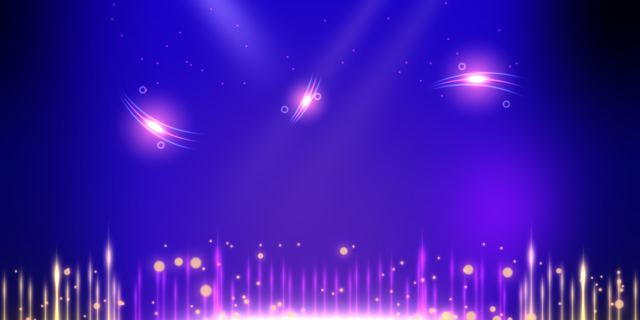
This background is drawn by a Shadertoy shader. Its source:

```glsl
const vec3 BLUE = vec3(0.09, 0.0, 0.78);
const vec3 NAVY = vec3(0.0, 0.0, 0.36);
const vec3 VIOLET = vec3(0.29, 0.12, 0.72);
const vec3 PURPLE = vec3(0.46, 0.05, 0.97);
const vec3 PINK = vec3(0.95, 0.22, 0.62);
const vec3 GOLD = vec3(1.0, 0.84, 0.32);
const vec3 CREAM = vec3(1.0, 0.84, 0.62);

float hash(float n) {
    return fract(sin(n * 12.9898) * 43758.5453);
}

float gauss(vec2 q, vec2 size) {
    q /= size;
    return exp(-dot(q, q));
}

float disc(vec2 q, float radius, float soft) {
    return 1.0 - smoothstep(radius - soft, radius + soft, length(q));
}

float stroke(float dist, float width) {
    return exp(-dist * dist / (width * width));
}

// Light shaft that widens and fades along its direction
float beam(vec2 q, vec2 dir, float width, float spread, float reach) {
    float along = dot(q, dir);
    float across = q.x * dir.y - q.y * dir.x;
    float w = width + spread * max(along, 0.0);
    return stroke(across, w) * (1.0 - smoothstep(0.0, reach, along));
}

// Upright streak tapering to its tip, with a bright knot part way up
float spike(vec2 q, float height, float width) {
    float rise = clamp(q.y / height, 0.0, 1.0);
    float body = exp(-abs(q.x) / (width * (1.15 - rise))) * (1.0 - rise);
    float knot = gauss(q - vec2(0.0, height * 0.62), vec2(width * 1.5, 0.035));
    return body + 0.7 * knot;
}

vec3 flare(vec2 q, float angle, float r, float bend, float px) {
    float c = cos(angle), s = sin(angle);
    q = vec2(c * q.x + s * q.y, c * q.y - s * q.x);
    float d = length(q);

    // Halo and hot core
    vec3 col = vec3(0.62, 0.28, 0.14) * exp(-d * d * 5.0 / (r * r));
    col += vec3(0.14, 0.08, 0.05) * (1.0 - smoothstep(0.4 * r, r, d));
    col += vec3(0.9, 0.55, 0.35) * gauss(q, vec2(0.24, 0.11) * r);
    col += CREAM * gauss(q, vec2(0.16, 0.06) * r);

    // Curved filaments
    float ends = 1.0 - smoothstep(0.5 * r, 1.15 * r, abs(q.x));
    for (int i = 0; i < 3; i++) {
        float k = float(i) - 1.0;
        float curve = bend * q.x * q.x + k * r * (0.13 + 0.5 * q.x);
        vec3 tint = mix(vec3(0.75, 0.35, 0.4), vec3(0.2, 0.45, 0.6), abs(k));
        col += tint * ends * 0.7 * stroke(q.y - curve, max(0.0025, 0.6 * px));
    }

    // Ghost rings on both sides
    vec2 ghost = -sign(bend) * vec2(-0.33, 0.28) * r;
    for (int i = 0; i < 2; i++) {
        float ring = abs(length(q - ghost) - 0.009);
        col += vec3(0.3, 0.3, 0.2) * stroke(ring, max(0.003, 0.6 * px));
        ghost *= -2.0;
    }
    return col;
}

vec3 backdrop(vec2 p) {
    float side = abs(p.x);
    vec3 col = mix(BLUE, NAVY, smoothstep(0.45, 1.0, side));
    col = mix(col, VIOLET, gauss(p - vec2(0.0, 0.3), vec2(0.55, 0.5)));
    col = mix(col, PURPLE, 0.85 * gauss(p - vec2(0.56, 0.34), vec2(0.17, 0.2)));
    // Dark corners
    float corner = smoothstep(0.6, 1.05, side + 0.12 * p.x);
    col *= 1.0 - 0.9 * corner * smoothstep(0.45, 1.0, p.y);
    float low = exp(-p.y / 0.13);
    col = mix(col, vec3(0.1, 0.07, 0.24), low * smoothstep(0.5, 0.9, side));
    col += vec3(0.14, 0.02, -0.06) * low * (1.0 - smoothstep(0.4, 0.75, side));
    return col;
}

vec3 spikes(vec2 p) {
    float side = abs(p.x);
    vec3 col = vec3(0.0);
    for (int i = 0; i < 28; i++) {
        float n = float(i);
        float x = (n + 0.8 * hash(n + 3.0)) / 28.0;
        float outer = smoothstep(0.58, 0.66, x);
        float height = mix(0.12, 0.27, hash(n + 41.0));
        vec3 tint = mix(PINK * 0.4, GOLD * 0.75, outer);
        col += tint * spike(vec2(side - x, p.y), height, 0.005);
    }
    // Tall leading streaks
    col += PINK * 0.65 * spike(vec2(side - 0.32, p.y), 0.31, 0.008);
    col += GOLD * spike(vec2(side - 0.66, p.y), 0.32, 0.008);
    col += GOLD * spike(vec2(side - 0.823, p.y), 0.24, 0.009);
    return col;
}

void mainImage(out vec4 fragColor, in vec2 fragCoord) {
    vec2 p = (fragCoord - vec2(0.5 * iResolution.x, 0.0)) / iResolution.y;
    float px = 1.0 / iResolution.y;
    vec3 col = backdrop(p);

    // Stage beams
    col += vec3(0.32, 0.3, 0.2) * beam(p - vec2(-0.34, 1.02), vec2(0.59, -0.81), 0.06, 0.06, 0.42);
    col += vec3(0.12, 0.1, 0.03) * beam(p - vec2(0.17, 1.0), vec2(-0.58, -0.815), 0.035, 0.04, 1.0);
    col += vec3(0.09, 0.08, 0.01) * beam(p - vec2(0.35, 1.0), vec2(-0.56, -0.828), 0.04, 0.06, 1.1);

    // Lens flares
    col += flare(p - vec2(-0.516, 0.604), -0.55, 0.14, 1.6, px);
    col += flare(p - vec2(-0.042, 0.685), 1.08, 0.085, 1.2, px);
    col += flare(p - vec2(0.49, 0.753), 0.0, 0.14, -1.2, px);

    // Tiny pink stars
    for (int i = 0; i < 34; i++) {
        float n = float(i);
        vec2 at = vec2(1.3 * hash(n + 7.0) - 0.65, 0.7 + 0.3 * hash(n + 61.0));
        col += PINK * 0.6 * disc(p - at, 0.0025, max(px, 0.002));
    }

    col += spikes(p);

    // Floor glow
    float spread = exp(-pow(abs(p.x) / 0.42, 4.0));
    col += vec3(0.95, 0.95, 0.6) * spread * exp(-p.y / 0.035);

    // Bokeh gathered near the floor
    for (int i = 0; i < 110; i++) {
        float n = float(i);
        float h = hash(n + 17.0);
        vec2 at = vec2(1.9 * hash(n + 91.0) - 0.95, 0.25 * h * sqrt(h));
        float radius = mix(0.003, 0.018, pow(hash(n + 133.0), 5.0));
        vec2 q = p - at;
        col += vec3(0.3, 0.16, 0.08) * gauss(q, vec2(radius * 1.8));
        col = mix(col, CREAM, 0.8 * disc(q, radius, max(px, 0.3 * radius)));
    }
    fragColor = vec4(clamp(col, 0.0, 1.0), 1.0);
}
```
